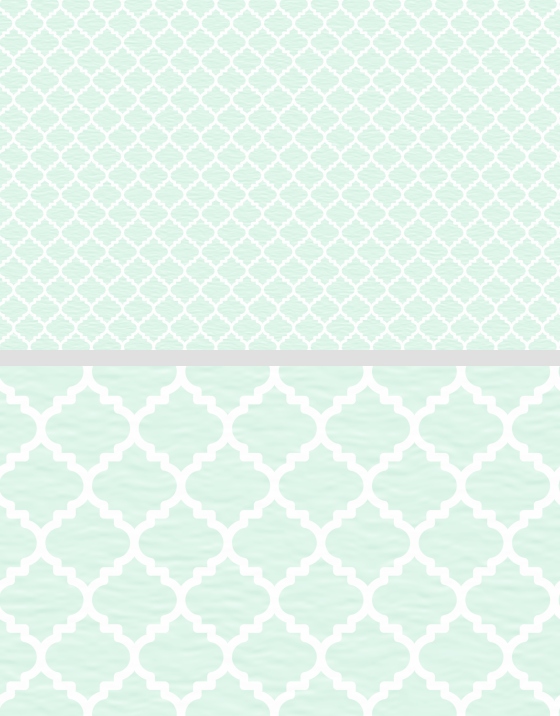
Top, the full canvas; bottom, a detail of the centre.
A Shadertoy shader for this pattern:

```glsl
// Pale mint quatrefoil trellis with stepped white bands on embossed paper.
// One quarter tile is folded out by mirror and point symmetry; its outline is
// the distance to an arc and a small step. Fibrous noise supplies the grain.

const float TILES_ACROSS = 18.0;
const vec2 TILE = vec2(1.0, 1.224);      // tile size, in tile widths
const vec2 SHIFT = vec2(0.06, 0.02);     // trellis offset from the center
const float LOBE_RADIUS = 0.21;
const float LOBE_ANGLE = 1.4;            // sweep of the side lobe, radians
const float BAND_HALF_WIDTH = 0.046;
const vec3 MINT = vec3(0.872, 0.961, 0.916);
const vec3 WHITE = vec3(0.992, 0.994, 0.992);

// Integer hash of a lattice point, from 0 to 1
float hash(ivec2 cell) {
    uvec2 u = uvec2(cell + 32768);
    uint h = u.x * 1597u ^ u.y * 51749u;
    h = (h ^ (h >> 15)) * 73244475u;
    h = (h ^ (h >> 13)) * 73244475u;
    return float((h ^ (h >> 16)) & 65535u) / 65535.0;
}

float valueNoise(vec2 p) {
    ivec2 cell = ivec2(floor(p));
    vec2 f = fract(p);
    f = f * f * (3.0 - 2.0 * f);
    float low = mix(hash(cell), hash(cell + ivec2(1, 0)), f.x);
    float high = mix(hash(cell + ivec2(0, 1)), hash(cell + ivec2(1, 1)), f.x);
    return mix(low, high, f.y);
}

float segmentDistance(vec2 p, vec2 a, vec2 b) {
    vec2 pa = p - a, ba = b - a;
    return length(pa - ba * clamp(dot(pa, ba) / dot(ba, ba), 0.0, 1.0));
}

// Arc around the origin, from angle zero to the given sweep
float arcDistance(vec2 p, float radius, float sweep) {
    float angle = clamp(atan(p.y, p.x), 0.0, sweep);
    return length(p - radius * vec2(cos(angle), sin(angle)));
}

// Half of one edge: side lobe, riser and tread up to the edge's midpoint
float halfEdgeDistance(vec2 q, vec2 halfTile) {
    vec2 center = vec2(halfTile.x - LOBE_RADIUS, 0.0);
    vec2 lobeEnd = center + LOBE_RADIUS * vec2(cos(LOBE_ANGLE), sin(LOBE_ANGLE));
    vec2 middle = 0.5 * halfTile;
    vec2 corner = vec2(lobeEnd.x, middle.y);
    float d = arcDistance(q - center, LOBE_RADIUS, LOBE_ANGLE);
    d = min(d, segmentDistance(q, lobeEnd, corner));
    return min(d, segmentDistance(q, corner, middle));
}

float trellisDistance(vec2 p, vec2 tile) {
    vec2 halfTile = 0.5 * tile;
    vec2 q = abs(mod(p + halfTile, tile) - halfTile);
    return min(halfEdgeDistance(q, halfTile),
               halfEdgeDistance(halfTile - q, halfTile));
}

// Wavy horizontal fibres
float fibreHeight(vec2 p) {
    p.y += 0.08 * valueNoise(p * vec2(3.0, 2.0));
    return 0.65 * valueNoise(p * vec2(4.0, 15.0))
         + 0.35 * valueNoise(p * vec2(9.0, 24.0) + 37.0);
}

// Slope of the fibres under light from above
float emboss(vec2 p) {
    return fibreHeight(p) - fibreHeight(p + vec2(0.012, 0.04));
}

void mainImage(out vec4 fragColor, in vec2 fragCoord) {
    float pixel = TILES_ACROSS / iResolution.x;
    vec2 p = (fragCoord - 0.5 * iResolution.xy) * pixel;

    // Trellis bands
    float d = trellisDistance(p + SHIFT, TILE) - BAND_HALF_WIDTH;
    float band = 1.0 - smoothstep(-0.7 * pixel, 0.7 * pixel, d);

    // Paper relief, fainter on the white bands
    float relief = emboss(p);
    vec3 ground = MINT + relief * vec3(0.080, 0.036, 0.058);
    vec3 paint = WHITE + relief * 0.012;
    fragColor = vec4(clamp(mix(ground, paint, band), 0.0, 1.0), 1.0);
}
```
